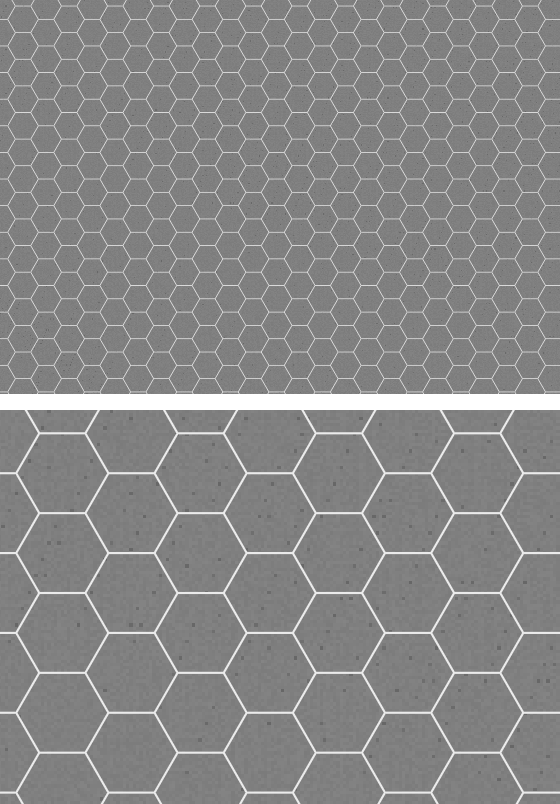
Top, the full canvas; bottom, a detail of the centre.
A Shadertoy shader for this pattern:

```glsl
float hash(vec2 p) {
    return fract(sin(dot(p, vec2(127.1, 311.7))) * 43758.5453);
}

// Distance to the nearest edge of a flat-topped hexagon grid with unit sides
float hexEdgeDistance(vec2 p) {
    vec2 period = vec2(3.0, sqrt(3.0));
    vec2 a = mod(p + 0.5 * period, period) - 0.5 * period;
    vec2 b = mod(p, period) - 0.5 * period;
    vec2 local = abs(dot(a, a) < dot(b, b) ? a : b);
    float apothem = 0.5 * sqrt(3.0);
    return apothem - max(local.y, dot(local, vec2(apothem, 0.5)));
}

void mainImage(out vec4 fragColor, in vec2 fragCoord) {
    vec2 uv = fragCoord / iResolution.y;
    float pixel = 1.0 / iResolution.y;

    // Fine grain with sparse dark and light specks
    vec2 grainCell = floor(uv * 360.0);
    float shade = 0.5 + 0.035 * (hash(grainCell) - 0.5);
    float speck = hash(grainCell + 53.7);
    shade += 0.07 * step(0.9985, speck) - 0.08 * step(speck, 0.0015);

    // Thin pale outlines
    float side = 0.039;
    float edge = hexEdgeDistance(uv / side - vec2(0.0, 1.0)) * side;
    float line = clamp((0.0009 - edge) / pixel + 0.5, 0.0, 1.0);
    vec3 color = mix(vec3(shade), vec3(0.92), line);

    fragColor = vec4(color, 1.0);
}
```
